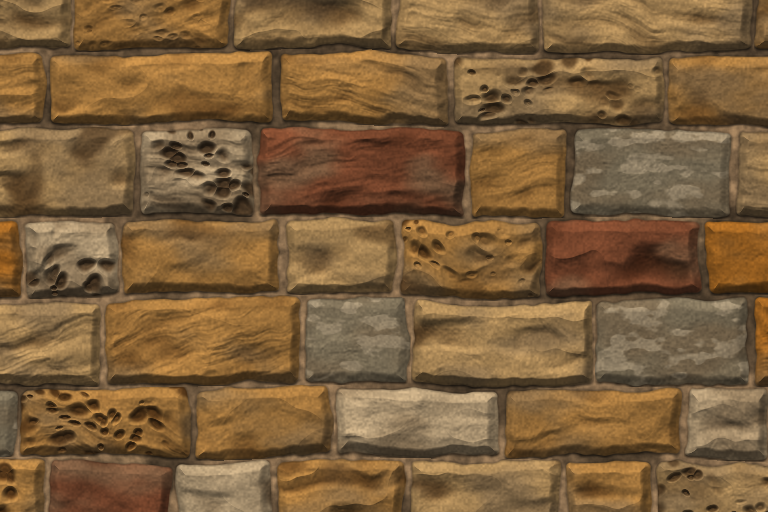
A Shadertoy shader for this texture:

```glsl
#define ROW_PITCH 0.1605
#define ROW_SHIFT 0.0655
#define ROW_JITTER 0.08
#define STONE_MIN 0.23
#define STONE_MAX 0.37
#define STONE_JITTER 0.3
#define JOINT 0.0066
#define CORNER 0.010
#define RELIEF 0.024
#define SEED 7.0

struct Stone { vec2 lo, hi, id; };

float hash(vec2 p) {
    vec3 q = fract(vec3(p.xyx) * 0.1031);
    q += dot(q, q.yzx + 33.33);
    return fract((q.x + q.y) * q.z);
}

float noise(vec2 p) {
    vec2 i = floor(p), f = fract(p);
    f = f * f * (3.0 - 2.0 * f);
    return mix(mix(hash(i), hash(i + vec2(1, 0)), f.x),
               mix(hash(i + vec2(0, 1)), hash(i + vec2(1, 1)), f.x), f.y);
}

vec2 noise2(vec2 p) { return vec2(noise(p), noise(p + 31.7)) - 0.5; }

float fbm(vec2 p) {
    float sum = 0.0, amp = 0.53;
    for (int i = 0; i < 4; i++) {
        sum += amp * noise(p);
        p = mat2(1.6, 0.5, -0.5, 1.6) * p + 17.3;
        amp *= 0.5;
    }
    return sum;
}

// Scattered round hollows of uneven size: 1 at the bottom, 0 outside
float pits(vec2 p) {
    vec2 cell = floor(p);
    float deepest = 0.0;
    for (int y = -1; y <= 1; y++)
    for (int x = -1; x <= 1; x++) {
        vec2 c = cell + vec2(x, y);
        vec2 centre = c + vec2(hash(c), hash(c + 71.0));
        float size = mix(0.2, 0.75, hash(c + 37.0));
        deepest = max(deepest, smoothstep(size, 0.25 * size, length(p - centre)));
    }
    return deepest;
}

// Jittered courses, each cut into stones of its own pitch, longer higher up
float rowLine(float r) {
    return (r + ROW_JITTER * (2.0 * hash(vec2(r + 20.0, SEED)) - 1.0)) * ROW_PITCH - ROW_SHIFT;
}

float jointLine(float i, float r) {
    float pitch = mix(STONE_MIN, STONE_MAX, mix(hash(vec2(r + 40.0, SEED + 3.0)), r / 6.0, 0.6));
    float shift = hash(vec2(r + 60.0, SEED + 5.0));
    return (i - shift + STONE_JITTER * (2.0 * hash(vec2(i + 9.0, r + 80.0 + SEED)) - 1.0)) * pitch;
}

Stone findStone(vec2 p) {
    float r = floor((p.y + ROW_SHIFT) / ROW_PITCH);
    r += step(rowLine(r + 1.0), p.y) - step(p.y, rowLine(r));
    float i = -1.0;
    for (int k = 0; k < 10; k++) i += step(jointLine(i + 1.0, r), p.x);
    return Stone(vec2(jointLine(i, r), rowLine(r)),
                 vec2(jointLine(i + 1.0, r), rowLine(r + 1.0)), vec2(i + 11.0, r + 31.0 + SEED));
}

// Signed distance to the worn outline
float outline(vec2 p, Stone s) {
    vec2 u = p + s.id * 0.7;
    vec2 wobble = 0.012 * noise2(u * 15.0) + 0.005 * noise2(u * 50.0);
    vec2 q = abs(p + wobble - 0.5 * (s.lo + s.hi)) - 0.5 * (s.hi - s.lo) + JOINT + CORNER;
    return length(max(q, 0.0)) + min(max(q.x, q.y), 0.0) - CORNER;
}

// Weathered face: x = surface height, y = relative level, low in hollows
vec2 face(vec2 p, Stone s, float rough) {
    vec2 u = p + s.id * 3.7;
    u += 0.03 * noise2(u * 12.0) + 0.01 * noise2(u * 35.0);
    float tilt = 0.7 * (hash(s.id + 4.0) - 0.5);
    float layered = 0.7 * smoothstep(0.5, 0.85, hash(s.id + 1.0));
    float pitted = smoothstep(0.76, 0.84, hash(s.id + 2.0));
    float ridge = 1.0 - abs(2.0 * noise(u * vec2(8, 17)) - 1.0);
    float lumps = 0.55 * ridge + 0.45 * smoothstep(0.15, 0.7, noise(u * vec2(17, 30) + 9.0));
    float strata = fbm(vec2(u.x, u.y + tilt * u.x) * vec2(8, 44));
    float h = mix(lumps, strata, layered) + 0.2 * (fbm(u * vec2(30, 45)) - 0.5);
    h -= 0.75 * pitted * pits(u * vec2(27, 36)) * smoothstep(0.3, 0.55, noise(u * 9.0 + 5.0));
    float dome = smoothstep(-0.003, 0.02, -outline(p, s));
    return vec2(RELIEF * rough * h * dome + 0.008 * dome + 0.0009 * noise(u * 150.0), h);
}

vec3 stoneColour(float pick) {
    vec3 c = vec3(0.61, 0.44, 0.23);                      // ochre
    c = mix(c, vec3(0.63, 0.50, 0.32), step(0.36, pick)); // tan
    c = mix(c, vec3(0.65, 0.56, 0.43), step(0.60, pick)); // pale
    c = mix(c, vec3(0.59, 0.37, 0.13), step(0.73, pick)); // orange
    c = mix(c, vec3(0.43, 0.25, 0.16), step(0.82, pick)); // red brown
    return mix(c, vec3(0.47, 0.42, 0.33), step(0.87, pick)); // grey
}

void mainImage(out vec4 fragColor, in vec2 fragCoord) {
    vec2 p = fragCoord / iResolution.y;
    p += 0.016 * noise2(p * 3.5 + 4.0); // uneven courses
    Stone s = findStone(p);
    float pick = hash(s.id + 13.0), grey = step(0.87, pick);
    float rough = mix(mix(0.5, 1.0, hash(s.id + 3.0)), 0.2, grey);

    // Relief lit from above
    vec2 e = vec2(0.002, 0.0), here = face(p, s, rough);
    vec2 slope = vec2(face(p + e.xy, s, rough).x, face(p + e.yx, s, rough).x) - here.x;
    vec3 normal = normalize(vec3(-slope / e.x, 1.0));
    float light = 0.42 + 0.72 * max(dot(normal, normalize(vec3(-0.2, 0.7, 0.72))), 0.0);

    // Stone tint, grime and flakes
    vec2 u = p + s.id * 5.3;
    vec3 stone = stoneColour(pick) * (0.86 + 0.3 * fbm(u * 9.0));
    stone = mix(stone, vec3(0.45, 0.37, 0.27), 0.6 * smoothstep(0.42, 0.72, fbm(u * vec2(8, 15))));
    stone = mix(stone, vec3(0.64, 0.57, 0.46), 0.7 * grey * smoothstep(0.54, 0.64, fbm(u * vec2(24, 46))));
    vec3 hollow = mix(vec3(0.52, 0.46, 0.40), vec3(1.06), smoothstep(-0.15, 0.62, here.y));
    stone *= mix(vec3(1), hollow, min(rough * 1.3, 1.0));
    stone *= light * (0.92 + 0.16 * noise(p * 240.0));

    // Sandy mortar, shaded beneath each stone
    vec3 mortar = vec3(0.54, 0.43, 0.31) * (0.6 + 0.75 * fbm(p * 80.0));
    mortar *= mix(0.6, 1.0, smoothstep(0.25, 0.55, noise(p * 9.0 + 3.0)));
    float d = outline(p, s), under = d - outline(p + vec2(0.0, 0.004), s);
    mortar *= 1.0 - 0.5 * smoothstep(0.0, 0.004, under) * smoothstep(0.008, 0.0, d);

    float soft = max(0.0015, 0.8 / iResolution.y);
    vec3 colour = mix(stone, mortar, smoothstep(-soft, soft, d));
    colour *= 1.0 - 0.2 * smoothstep(0.005, 0.0, abs(d));
    fragColor = vec4(clamp(colour, 0.0, 1.0), 1.0);
}
```
